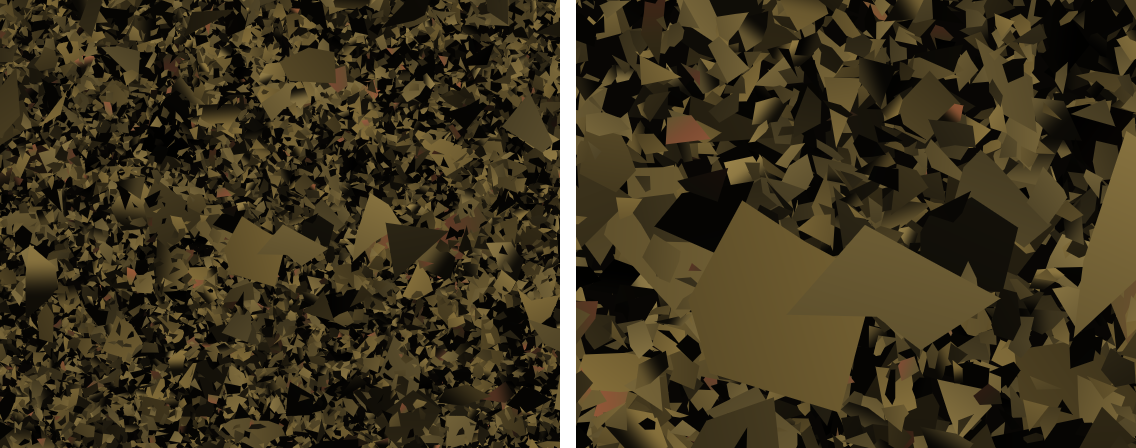
Left: the whole. Right: its middle third, enlarged.
A Shadertoy shader for this background:

```glsl
// Integer hash: three uniform values per cell and salt
vec3 hash3(vec2 cell, int salt) {
    uvec3 v = uvec3(ivec3(ivec2(cell), salt)) * 1664525u + 1013904223u;
    v.x += v.y * v.z; v.y += v.z * v.x; v.z += v.x * v.y;
    v ^= v >> 16u;
    v.x += v.y * v.z; v.y += v.z * v.x; v.z += v.x * v.y;
    return vec3(v >> 8u) / 16777216.0;
}

mat2 rotation(float a) {
    return mat2(cos(a), sin(a), -sin(a), cos(a));
}

// Corner k of a ragged, flattened polygon with a radius below 0.5
vec2 shardCorner(vec2 cell, int salt, int k, int sides, float flatness) {
    vec3 h = hash3(cell, salt + 10 + k);
    float angle = 6.2832 * (float(k) + 0.75 * h.x) / float(sides);
    return mix(0.13, 0.5, h.y) * vec2(cos(angle), flatness * sin(angle));
}

// Signed distance to the polygon, negative inside
float shardDistance(vec2 p, vec2 cell, int salt, int sides, float flatness) {
    vec2 previous = shardCorner(cell, salt, sides - 1, sides, flatness);
    float nearest = 1.0, side = 1.0;
    for (int k = 0; k < sides; k++) {
        vec2 corner = shardCorner(cell, salt, k, sides, flatness);
        vec2 edge = previous - corner, w = p - corner;
        vec2 gap = w - edge * clamp(dot(w, edge) / dot(edge, edge), 0.0, 1.0);
        nearest = min(nearest, dot(gap, gap));
        bvec3 crossing = bvec3(p.y >= corner.y, p.y < previous.y, edge.x * w.y > edge.y * w.x);
        if (all(crossing) || all(not(crossing))) side = -side;
        previous = corner;
    }
    return side * sqrt(nearest);
}

// Olive tone with a soft sheen across the shard and a rare rusty tint
vec3 shardColor(vec2 p, vec2 cell, int salt) {
    vec3 tone = hash3(cell, salt + 1), sheen = hash3(cell, salt + 2);
    float value = 0.02 + 0.47 * pow(max(tone.x - 0.18, 0.0) / 0.82, 0.75);
    float slope = dot(p, rotation(6.2832 * sheen.x)[0]);
    value *= 1.0 + 0.35 * slope;
    if (sheen.y < 0.16) value *= mix(0.15, 1.1, smoothstep(-0.2, 0.2, slope));
    vec3 color = value * mix(vec3(1.0, 0.83, 0.43), vec3(1.0, 0.86, 0.5), tone.y);
    if (tone.z < 0.06) color *= mix(vec3(1.0), vec3(1.12, 0.8, 0.95), smoothstep(-0.3, 0.2, slope));
    return color;
}

void mainImage(out vec4 fragColor, in vec2 fragCoord) {
    vec2 uv = (fragCoord - 0.5 * iResolution.xy) / iResolution.y;
    vec3 color = vec3(0.03, 0.025, 0.015);

    // Layers of mixed scale, each on its own turned grid
    for (int layer = 0; layer < 30; layer++) {
        float grade = fract(float(layer) * 0.618);
        float size = mix(0.03, 0.26, grade * grade);
        vec2 p = rotation(float(layer) * 2.4) * uv / size + 100.0 + float(layer) * 7.31;
        vec2 base = floor(p - 0.5);
        int salt = layer * 32;

        // Shards stay within half a cell of their centre, so four cells suffice
        for (int n = 0; n < 4; n++) {
            vec2 cell = base + vec2(n & 1, n >> 1);
            vec3 place = hash3(cell, salt);
            vec2 q = p - cell - place.xy;
            if (place.z > 0.85 - 0.35 * grade || dot(q, q) > 0.27) continue;

            vec3 form = hash3(cell, salt + 3);
            q = rotation(6.2832 * form.x) * q;
            int sides = 3 + int(form.y * 4.0);
            float d = shardDistance(q, cell, salt, sides, mix(0.4, 1.0, form.z));
            float cover = clamp(0.5 - d * size * iResolution.y, 0.0, 1.0);
            if (cover > 0.0) color = mix(color, shardColor(q, cell, salt), cover);
        }
    }
    fragColor = vec4(color, 1.0);
}
```
